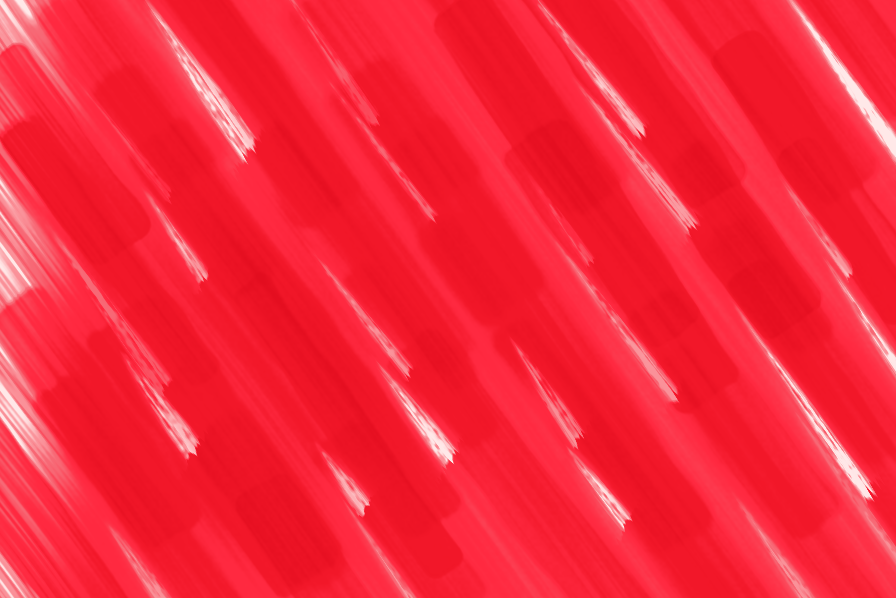
Reproduce this texture procedurally as a WebGL 2 fragment shader.

```glsl
#version 300 es
precision highp float;
// Overlapping diagonal red marker strokes with dry, pale bristle gaps.
uniform vec2 u_resolution;
out vec4 fragColor;

const float STROKE_ANGLE = -0.94;
const int STROKE_COUNT = 38;
const int GAP_COUNT = 24;

float hash(vec2 p) {
  return fract(sin(dot(p, vec2(12.9898, 78.233))) * 43758.5);
}

float noise(vec2 p) {
  vec2 i = floor(p), f = fract(p);
  f = f * f * (3.0 - 2.0 * f);
  return mix(mix(hash(i), hash(i + vec2(1, 0)), f.x),
             mix(hash(i + vec2(0, 1)), hash(i + vec2(1, 1)), f.x), f.y);
}

// x runs along the stroke, y across it
vec2 alongAcross(vec2 p, float angle) {
  float c = cos(angle), s = sin(angle);
  return vec2(c * p.x + s * p.y, c * p.y - s * p.x);
}

// Evenly spread positions over the canvas
vec2 scatter(float id, float aspect) {
  return fract(id * vec2(0.7549, 0.5698) + vec2(0.31, 0.17)) * vec2(aspect, 1.0);
}

float roundedBox(vec2 p, vec2 halfSize, float radius) {
  vec2 d = abs(p) - halfSize + radius;
  return length(max(d, 0.0)) + min(max(d.x, d.y), 0.0) - radius;
}

// Ink laid down by one stroke, slightly denser at its rim
float strokeInk(vec2 p, float id, float aspect, float pixel) {
  float angle = STROKE_ANGLE + 0.10 * (hash(vec2(id, 1.0)) - 0.5);
  vec2 q = alongAcross(p - scatter(id, aspect), angle);
  vec2 halfSize = vec2(mix(0.16, 0.46, hash(vec2(id, 2.0))),
                       mix(0.030, 0.068, hash(vec2(id, 3.0))));
  float wobble = 0.010 * (noise(q * vec2(14.0, 32.0) + id * 7.0) - 0.5);
  float d = roundedBox(q, halfSize, 0.022) + wobble;
  float softness = pixel + mix(0.002, 0.022, pow(hash(vec2(id, 4.0)), 2.0));
  float rim = 0.22 * exp(-abs(d + 0.003) / 0.004);
  return smoothstep(softness, -softness, d) * (0.9 + rim);
}

// Bare paper: a sliver that widens downwards and stops at a ragged end
float dryGap(vec2 p, float id, float aspect, float pixel) {
  float angle = STROKE_ANGLE + 0.10 * (hash(vec2(id, 11.0)) - 0.5);
  vec2 q = alongAcross(p - scatter(id + 60.0, aspect), angle);
  float len = mix(0.14, 0.46, hash(vec2(id, 12.0)));
  float width = mix(0.006, 0.020, hash(vec2(id, 13.0)));
  float strength = mix(0.35, 1.0, hash(vec2(id, 14.0)));
  float s = q.x / len + 0.5;
  float bristle = noise(vec2(q.x * 9.0, q.y * 330.0) + id * 13.0);
  float speck = noise(vec2(q.x * 95.0, q.y * 260.0) + id * 5.0);
  float taper = width * smoothstep(-0.05, 0.85, s);
  float end = 1.0 + 0.07 * (bristle - 0.5) - 0.4 * q.y / len;
  float body = smoothstep(0.0, 0.25, s) * smoothstep(end, end - 0.03, s);
  float edge = pixel + 0.003;
  float core = smoothstep(taper + edge, taper - edge, abs(q.y) + 0.006 * (bristle - 0.5));
  float dry = smoothstep(0.12, 0.75, 0.65 * bristle + 0.35 * speck + 0.28 * s - 0.05);
  float halo = exp(-pow(q.y / (taper * 1.6 + 0.005), 2.0));
  return strength * body * (0.62 * core * dry + 0.17 * halo);
}

// Ink colours from dense red to bare paper
vec3 inkColor(float tone) {
  vec3 c = mix(vec3(0.89, 0.05, 0.12), vec3(0.95, 0.09, 0.16), smoothstep(0.0, 0.15, tone));
  c = mix(c, vec3(1.00, 0.16, 0.25), smoothstep(0.15, 0.30, tone));
  c = mix(c, vec3(0.97, 0.41, 0.46), smoothstep(0.30, 0.60, tone));
  c = mix(c, vec3(0.98, 0.57, 0.60), smoothstep(0.60, 0.75, tone));
  return mix(c, vec3(1.00, 0.91, 0.91), smoothstep(0.75, 0.98, tone));
}

void main() {
  vec2 p = gl_FragCoord.xy / u_resolution.y;
  float aspect = u_resolution.x / u_resolution.y;
  float pixel = 1.0 / u_resolution.y;

  // Layered strokes and a broad wash
  float ink = 0.0;
  for (int i = 0; i < STROKE_COUNT; i++) {
    ink += strokeInk(p, float(i), aspect, pixel);
  }
  ink += 0.9 * smoothstep(0.45, 0.10, length(p - vec2(0.42, 0.38)));

  // Bristle streaks at three widths, plus paper grain
  vec2 q = alongAcross(p, STROKE_ANGLE);
  q.y += 0.012 * noise(q * 3.0);
  float broad = noise(q * vec2(1.6, 26.0) + 4.0) - 0.5;
  float medium = noise(q * vec2(2.8, 85.0) + 9.0) - 0.5;
  float fine = noise(q * vec2(5.0, 230.0) + 17.0) - 0.5;
  float grain = noise(p * 190.0) - 0.5;
  float tone = 0.33 * exp(-0.55 * ink) + 0.015;
  tone += 0.085 * broad + 0.06 * medium + 0.035 * fine + 0.018 * grain;

  // Thin ink along the left margin
  float margin = smoothstep(0.17, 0.0, p.x) * exp(-0.8 * ink);
  tone += margin * (0.42 + 0.5 * fine + 0.4 * medium);

  // Dry gaps
  float gap = 0.0;
  for (int i = 0; i < GAP_COUNT; i++) {
    gap = max(gap, dryGap(p, float(i), aspect, pixel));
  }
  tone += gap;

  fragColor = vec4(inkColor(clamp(tone, 0.0, 1.0)), 1.0);
}
```
